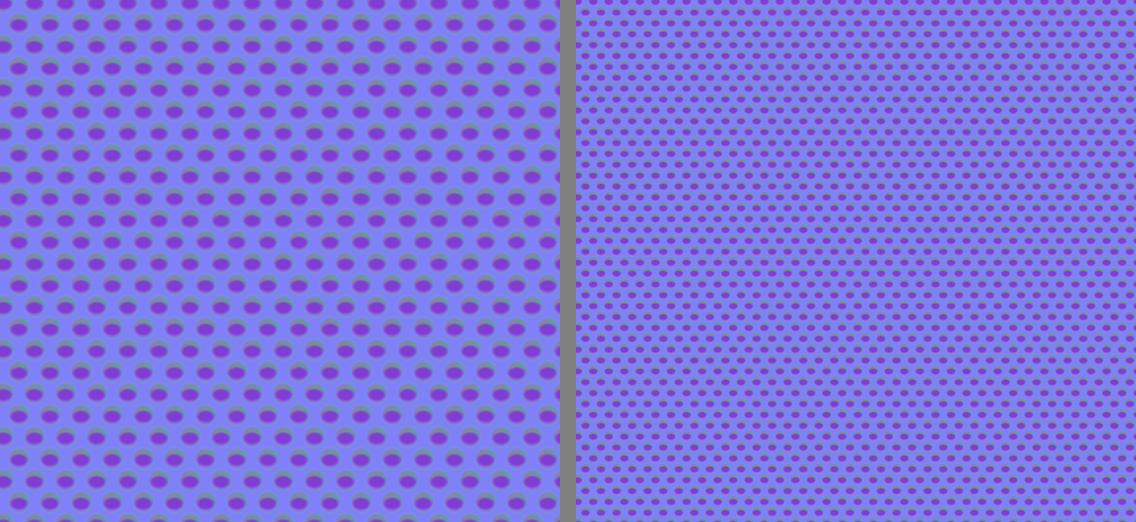
Left: one tile. Right: repeated 2 by 2.
Write a WebGL 2 fragment shader that draws this texture map.

```glsl
#version 300 es
precision highp float;

uniform vec2 u_resolution;
out vec4 fragColor;

#define COLUMNS 18.0
#define ROWS 24.0              // even, so the stagger wraps
#define ROW_STEP 0.70          // row spacing in column widths
#define ORIGIN vec2(0.11, 0.93)
#define HOLE_RADIUS 0.30
#define HALO_RADIUS 0.39
#define SOFTNESS 0.05
#define CORE_CENTER vec2(0.0, -0.055)
#define CORE_SIZE vec2(0.26, 0.185)
#define VARIATION 0.025

const vec3 FLAT_BLUE   = vec3(0.50, 0.50, 0.98);
const vec3 HALO_BLUE   = vec3(0.485, 0.55, 0.88);
const vec3 CORE_PURPLE = vec3(0.50, 0.24, 0.83);
const vec3 RIM_GREY    = vec3(0.475, 0.55, 0.65);
const vec3 RIM_VIOLET  = vec3(0.52, 0.43, 0.85);
const vec3 SIDE_TINT   = vec3(0.075, -0.05, 0.01);

float hash(vec2 p) {
    return fract(sin(dot(p, vec2(127.1, 311.7))) * 43758.5453);
}

// Soft disc: 1 inside the radius, 0 outside
float disc(float dist, float radius, float soft) {
    return 1.0 - smoothstep(radius - soft, radius + soft, dist);
}

// Lays one dent over the colour; p is measured from its centre
vec3 addDent(vec3 color, vec2 p, float seed) {
    float r = length(p);
    vec2 dir = p / max(r, 0.001);

    // Pale ring, strongest above and below
    float halo = disc(r, HALO_RADIUS, SOFTNESS) * mix(0.55, 1.0, abs(dir.y));
    color = mix(color, HALO_BLUE, halo);

    // Shaded wall: grey on top, red to the left, teal to the right
    vec3 wall = mix(RIM_VIOLET, RIM_GREY, smoothstep(-0.3, 0.65, dir.y));
    wall -= SIDE_TINT * dir.x;
    wall += VARIATION * (seed - 0.5) * vec3(1.0, -1.0, 0.0);
    color = mix(color, wall, disc(r, HOLE_RADIUS, SOFTNESS));

    // Purple floor, set low in the dent
    float floorDist = length((p - CORE_CENTER) / CORE_SIZE);
    return mix(color, CORE_PURPLE, disc(floorDist, 0.97, 0.27));
}

void main() {
    vec2 uv = gl_FragCoord.xy / u_resolution;
    vec2 grid = uv * vec2(COLUMNS, ROWS) - ORIGIN;
    float nearestRow = floor(grid.y + 0.5);
    vec3 color = FLAT_BLUE;

    // Nearest dent in this row and in the rows beside it
    for (int i = -1; i <= 1; i++) {
        float row = nearestRow + float(i);
        float x = grid.x - 0.5 * (1.0 - mod(row, 2.0));
        float column = floor(x + 0.5);
        vec2 p = vec2(x - column, (grid.y - row) * ROW_STEP);
        vec2 id = mod(vec2(column, row), vec2(COLUMNS, ROWS));
        color = addDent(color, p, hash(id));
    }

    fragColor = vec4(color, 1.0);
}
```
